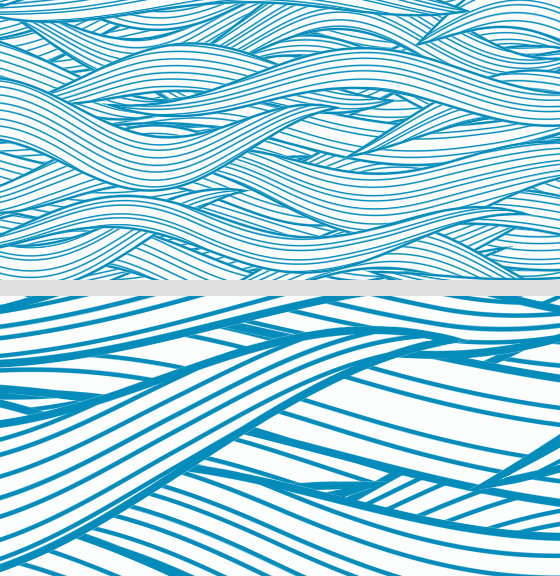
Top, the full canvas; bottom, a detail of the centre.
Reproduce this pattern procedurally as a WebGL 1 fragment shader.

```glsl
precision highp float;
// Interwoven wavy strands, outlined and filled with fine flowing blue lines.
uniform vec2 u_resolution;

const float BASE_STRANDS = 10.0;
const float PI = 3.14159265;

float hash(float n) {
  return fract(sin(n * 127.1 + 3.7) * 43758.545);
}

// One-dimensional gradient noise
float noise(float x) {
  float cell = floor(x);
  float f = x - cell;
  float left = (hash(cell) * 2.0 - 1.0) * f;
  float right = (hash(cell + 1.0) * 2.0 - 1.0) * (f - 1.0);
  return mix(left, right, f * f * (3.0 - 2.0 * f));
}

// x: height inside the strand edge (negative outside), y: line coordinate
vec2 strand(vec2 p, float id, float aspect) {
  float seed = id * 7.0;
  vec2 center;
  float halfLength, halfWidth, amplitude;

  if (id < BASE_STRANDS) {
    // Long strands stacked in shuffled order close all gaps
    center = vec2(0.5 * aspect, mod(id * 7.0, BASE_STRANDS) / 9.0);
    halfLength = 4.0;
    halfWidth = 0.125;
    amplitude = 0.04 + 0.05 * hash(seed);
  } else {
    // Tapered strands spread by a low-discrepancy sequence
    center = fract(id * vec2(0.7549, 0.5698)) * vec2(1.3, 1.2) - vec2(0.15, 0.1);
    center.x *= aspect;
    halfLength = mix(0.55, 1.2, hash(seed));
    halfWidth = mix(0.065, 0.12, hash(seed + 1.0));
    amplitude = mix(0.06, 0.14, hash(seed + 2.0));
  }

  float along = p.x - center.x;
  float frequency = mix(3.4, 5.2, hash(seed + 3.0));
  float phase = PI + 4.5 * (hash(seed + 4.0) - 0.5);
  float offset = p.y - center.y - amplitude * sin(along * frequency + phase);

  float taper = 1.0 - along * along / (halfLength * halfLength);
  float edge = halfWidth * taper - abs(offset);

  // Lines squeeze together towards the tips and drift into the edges
  float squeeze = mix(0.45, 1.0, max(taper, 0.0));
  float spacing = mix(0.023, 0.031, hash(seed + 5.0));
  float drift = 0.07 * noise(p.x * 1.6 + seed * 3.3);
  float line = (offset + drift) / (spacing * squeeze);
  line += 0.75 * noise(line * 0.8 + seed * 5.3);
  return vec2(edge, line);
}

void main() {
  vec2 p = gl_FragCoord.xy / u_resolution.y;
  float aspect = u_resolution.x / u_resolution.y;
  float soft = 0.8 / u_resolution.y;
  float h = 0.001;

  vec3 paper = vec3(0.99, 0.995, 0.995);
  vec3 ink = vec3(0.02, 0.55, 0.73);
  vec3 color = paper;

  // Paint the strands from back to front
  for (int i = 0; i < 40; i++) {
    float id = float(i);
    vec2 here = strand(p, id, aspect);
    if (here.x < -0.05) continue;

    // Gradients turn both fields into true distances
    vec2 dx = (strand(p + vec2(h, 0.0), id, aspect) - here) / h;
    vec2 dy = (strand(p + vec2(0.0, h), id, aspect) - here) / h;
    float edge = here.x / max(length(vec2(dx.x, dy.x)), 0.5);
    float line = abs(fract(here.y) - 0.5) / max(length(vec2(dx.y, dy.y)), 1.0);

    float fine = 1.0 - smoothstep(-soft, soft, line - 0.0027);
    float outline = 1.0 - smoothstep(-soft, soft, abs(edge) - 0.0048);
    float cover = smoothstep(-soft, soft, edge + 0.0048);
    color = mix(color, mix(paper, ink, max(fine, outline)), cover);
  }

  gl_FragColor = vec4(color, 1.0);
}
```
